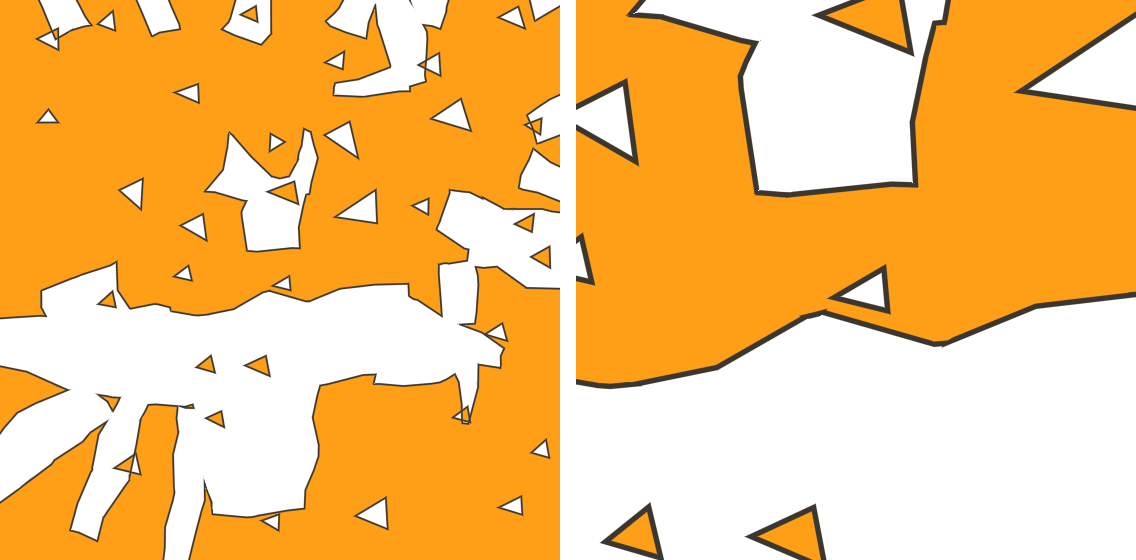
Left, the full canvas; right, a detail of the centre.
This background is drawn by a Shadertoy shader. Its source:

```glsl
// Angular white cut-paper shapes and scattered triangles, dark outlined, on orange.

float hash(vec2 p) {
    return fract(sin(dot(p, vec2(127.1, 311.7))) * 43758.5453);
}

vec2 hash2(vec2 p) {
    return vec2(hash(p), hash(p + 37.3));
}

// Random offset, linear inside each triangle of a skewed grid: bends edges into facets
vec2 facetWarp(vec2 p) {
    vec2 s = p + (p.x + p.y) * 0.366;
    vec2 cell = floor(s), f = s - cell;
    vec2 side = f.x > f.y ? vec2(1, 0) : vec2(0, 1);
    float hi = max(f.x, f.y), lo = min(f.x, f.y);
    return hash2(cell) * (1.0 - hi) + hash2(cell + side) * (hi - lo)
         + hash2(cell + 1.0) * lo - 0.5;
}

// Sharp-cornered tapered bar from a to b, half widths wa and wb
float bar(vec2 p, vec2 a, vec2 b, float wa, float wb) {
    float len = length(b - a);
    vec2 axis = (b - a) / len;
    vec2 q = vec2(dot(p - a, axis), dot(p - a, vec2(-axis.y, axis.x)));
    float width = mix(wa, wb, clamp(q.x / len, 0.0, 1.0));
    return max(abs(q.y) - width, abs(q.x - 0.5 * len) - 0.5 * len);
}

float triangle(vec2 p, vec2 center, float size, float turn, vec2 seed) {
    float d = -1.0;
    vec2 v[3];
    for (int i = 0; i < 3; i++) {
        float k = float(i);
        float angle = 1.15 + k * 2.094 + turn + 0.5 * (hash(seed + k * 3.1) - 0.5);
        v[i] = center + size * (i == 1 ? 1.25 : 0.95) * vec2(cos(angle), sin(angle));
    }
    for (int i = 0; i < 3; i++) {
        vec2 edge = normalize(v[(i + 1) % 3] - v[i]);
        d = max(d, dot(p - v[i], vec2(edge.y, -edge.x)));
    }
    return d;
}

float exclusiveOr(float a, float b) {
    return max(min(a, b), -max(a, b));
}

float largeShapes(vec2 p) {
    p += 0.036 * facetWarp(p * 11.0 + 4.0);

    // Wide central mass
    float d = bar(p, vec2(-0.05, 0.40), vec2(0.30, 0.36), 0.035, 0.09);
    d = min(d, bar(p, vec2(0.25, 0.35), vec2(0.74, 0.42), 0.085, 0.075));
    d = min(d, bar(p, vec2(0.45, 0.42), vec2(0.47, 0.08), 0.14, 0.08));
    d = min(d, bar(p, vec2(0.68, 0.40), vec2(0.90, 0.36), 0.09, 0.02));
    d = min(d, bar(p, vec2(0.20, 0.36), vec2(0.14, 0.51), 0.06, 0.07));

    // Limbs
    d = min(d, bar(p, vec2(0.17, 0.30), vec2(-0.04, 0.11), 0.05, 0.04));
    d = min(d, bar(p, vec2(0.25, 0.32), vec2(0.145, 0.03), 0.035, 0.036));
    d = min(d, bar(p, vec2(0.36, 0.27), vec2(0.32, -0.03), 0.045, 0.025));
    d = min(d, bar(p, vec2(0.83, 0.38), vec2(0.835, 0.25), 0.04, 0.006));
    d = min(d, bar(p, vec2(0.82, 0.42), vec2(0.81, 0.54), 0.03, 0.03));

    // Separate forked pieces
    d = min(d, bar(p, vec2(0.50, 0.69), vec2(0.495, 0.55), 0.05, 0.05));
    d = min(d, bar(p, vec2(0.49, 0.66), vec2(0.385, 0.705), 0.02, 0.05));
    d = min(d, bar(p, vec2(0.525, 0.65), vec2(0.55, 0.77), 0.03, 0.006));
    d = min(d, bar(p, vec2(0.79, 0.62), vec2(0.90, 0.59), 0.035, 0.05));
    d = min(d, bar(p, vec2(0.84, 0.59), vec2(1.06, 0.54), 0.06, 0.07));
    d = min(d, bar(p, vec2(0.70, 1.04), vec2(0.73, 0.84), 0.028, 0.035));
    d = min(d, bar(p, vec2(0.73, 0.855), vec2(0.60, 0.85), 0.022, 0.01));

    // Shards along the top and right borders
    for (int i = 0; i < 9; i++) {
        vec2 seed = vec2(float(i), 8.0);
        float along = (float(i) + 0.2 + 0.6 * hash(seed)) * 0.18;
        vec2 start = vec2(min(along, 1.02), min(1.02, 2.02 - along));
        float angle = (along > 1.0 ? 3.14 : 4.71) + 1.2 * (hash(seed + 5.0) - 0.5);
        vec2 end = start + (0.06 + 0.05 * hash(seed + 9.0)) * vec2(cos(angle), sin(angle));
        d = min(d, bar(p, start, end, 0.03, 0.005 + 0.035 * hash(seed + 2.0)));
    }
    return d;
}

void mainImage(out vec4 fragColor, in vec2 fragCoord) {
    vec2 p = fragCoord / iResolution.y;
    float pixel = 1.0 / iResolution.y;

    // Divide by the slope to keep outlines even under the warp
    vec2 e = vec2(0.0005, 0.0);
    float d = largeShapes(p);
    float slope = length(vec2(largeShapes(p + e.xy), largeShapes(p + e.yx)) - d) / e.x;
    d /= clamp(slope, 0.6, 1.8);

    // Scattered triangles invert whatever they cover
    vec2 home = floor(p * 7.0);
    for (int y = -1; y <= 1; y++)
    for (int x = -1; x <= 1; x++) {
        vec2 cell = home + vec2(x, y);
        vec2 center = (cell + 0.15 + 0.7 * hash2(cell + 0.7)) / 7.0;
        bool sparse = center.x < 0.8 && center.y > 0.1 && center.y < 0.48;
        if (hash(cell + 21.0) > (sparse ? 0.28 : 0.6 + 0.3 * center.x)) continue;
        float size = 0.017 + 0.038 * pow(hash(cell + 11.0), 4.0);
        float turn = hash(cell + 15.0) < 0.2 ? 3.0 * hash(cell + 18.0) : 0.0;
        d = exclusiveOr(d, triangle(p, center, size, turn, cell));
    }

    vec3 color = mix(vec3(1.0), vec3(1.0, 0.62, 0.09), smoothstep(-pixel, pixel, d));
    float outline = 1.0 - smoothstep(0.0016 - 0.75 * pixel, 0.0016 + 0.75 * pixel, abs(d));
    fragColor = vec4(mix(color, vec3(0.23, 0.21, 0.18), outline), 1.0);
}
```
